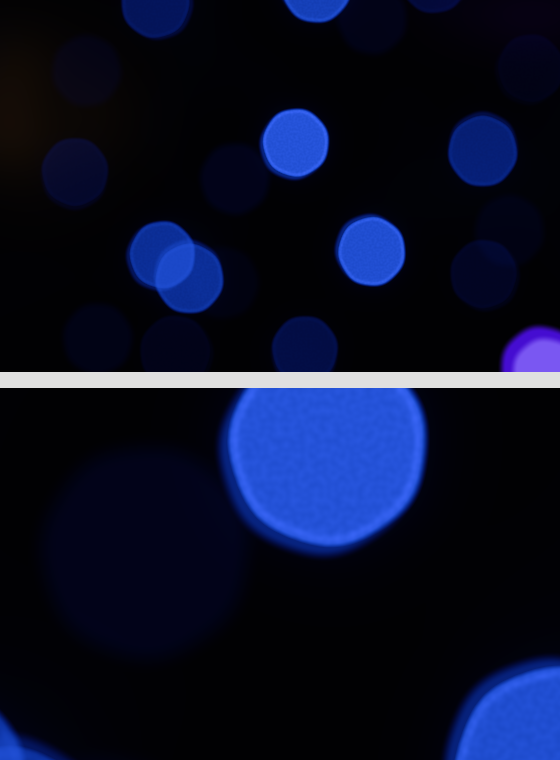
Top: the whole. Bottom: its middle third, enlarged.
Reproduce this background procedurally as a WebGL 2 fragment shader.

```glsl
#version 300 es
precision highp float;

uniform vec2 u_resolution;
out vec4 fragColor;

const float GOLDEN_ANGLE = 2.39996;
const vec2 SPREAD_STEP = vec2(0.7549, 0.5698);
const float DISC_RADIUS = 0.092;
const int LIGHT_COUNT = 13;
const int FAINT_COUNT = 6;

const vec3 NIGHT = vec3(0.004, 0.004, 0.012);
const vec3 BLUE_HAZE = vec3(0.0, 0.006, 0.03);
const vec3 AMBER_GLOW = vec3(0.095, 0.055, 0.014);
const vec3 VIOLET_GLOW = vec3(0.02, 0.0, 0.06);
const vec3 VIOLET_RIM = vec3(0.27, 0.05, 0.82);
const vec3 VIOLET_CORE = vec3(0.48, 0.34, 0.95);

float hash(float n) {
    return fract(sin(n * 91.345 + 4.7) * 4375.85);
}

vec2 randomGradient(vec2 cell) {
    float angle = 6.28318 * hash(dot(cell, vec2(1.271, 3.117)));
    return vec2(cos(angle), sin(angle));
}

float gradientNoise(vec2 p) {
    vec2 i = floor(p), f = fract(p);
    vec2 w = f * f * f * (f * (f * 6.0 - 15.0) + 10.0);
    vec2 e = vec2(1.0, 0.0);
    float low = mix(dot(randomGradient(i), f),
                    dot(randomGradient(i + e.xy), f - e.xy), w.x);
    float high = mix(dot(randomGradient(i + e.yx), f - e.yx),
                     dot(randomGradient(i + e.xx), f - e.xx), w.x);
    return mix(low, high, w.y);
}

// Signed distance to a slightly tall disc with faint aperture-blade corners
float apertureDistance(vec2 p, float radius, float phase) {
    p.y *= 0.97;
    float blades = cos(7.0 * atan(p.y, p.x) + phase);
    return length(p) - radius * (1.0 + 0.01 * blades);
}

float coverage(float d, float softness) {
    return 1.0 - smoothstep(-softness, softness, d);
}

float glow(vec2 p, vec2 size) {
    vec2 q = p / size;
    return exp(-dot(q, q));
}

float screenBlend(float a, float b) {
    return a + b - a * b;
}

// Defocused light: textured body, thin bright rim, dim displaced fringe
float bokeh(vec2 p, float radius, float level, float seed) {
    float phase = 6.28318 * hash(seed);
    vec2 fringeShift = 0.009 * vec2(cos(phase), sin(phase));
    float d = apertureDistance(p, radius, phase);
    float fringe = apertureDistance(p - fringeShift, radius, phase);
    float rim = exp(-pow((d + 0.008) / 0.004, 2.0));
    float grain = gradientNoise(p * 150.0 + seed * 17.0);
    float shade = 0.96 - 0.7 * dot(p, fringeShift) / 0.09 + 0.1 * rim + 0.05 * grain;
    float body = shade * coverage(d, 0.005);
    float halo = 0.5 * coverage(fringe, 0.006) + 0.06 * exp(-max(d, 0.0) / 0.02);
    return level * max(body, halo);
}

// Dark navy to bright cobalt
vec3 blueRamp(float level) {
    return vec3(0.02 * level + 0.14 * pow(level, 4.0),
                0.34 * pow(level, 1.6),
                0.87 * level);
}

// Light positions spiral outwards, dimming as they go
vec2 spiralOffset(float n) {
    float angle = GOLDEN_ANGLE * (n - 1.0) - 0.96;
    return 0.356 * pow(n, 0.25) * vec2(cos(angle), sin(angle));
}

float lightLevel(float n) {
    return 1.0 / (1.0 + pow(n / 4.2, 2.3));
}

float blueLights(vec2 p, vec2 canvas) {
    vec2 centre = canvas * vec2(0.528, 0.616);
    float total = 0.0;
    for (int i = 0; i < LIGHT_COUNT; i++) {
        float n = float(i);
        float radius = DISC_RADIUS + 0.008 * (hash(n + 30.0) - 0.5);
        vec2 offset = p - centre - spiralOffset(n);
        total = screenBlend(total, bokeh(offset, radius, lightLevel(n), n));
    }
    // Companion overlapping the third light
    vec2 paired = p - centre - spiralOffset(3.0) - vec2(0.073, -0.063);
    total = screenBlend(total, bokeh(paired, DISC_RADIUS, 0.67, 21.0));
    // Barely visible discs
    for (int i = 0; i < FAINT_COUNT; i++) {
        float n = float(i);
        vec2 spot = canvas * fract(vec2(0.4, 0.24) + n * SPREAD_STEP);
        float d = apertureDistance(p - spot, DISC_RADIUS, n);
        float level = 0.05 + 0.05 * hash(n + 50.0);
        total = screenBlend(total, level * coverage(d, 0.014));
    }
    return total;
}

void main() {
    vec2 p = gl_FragCoord.xy / u_resolution.y;
    vec2 canvas = vec2(u_resolution.x / u_resolution.y, 1.0);

    // Dark backdrop with soft stray light
    float haze = gradientNoise(p * 3.0 + 5.0);
    vec3 colour = NIGHT + BLUE_HAZE * max(haze, 0.0);
    colour += AMBER_GLOW * (1.0 + haze) * glow(p - canvas * vec2(0.06, 0.7), vec2(0.2, 0.19));
    colour += VIOLET_GLOW * glow(p - canvas * vec2(0.95, 0.96), vec2(0.22, 0.1));

    colour += blueRamp(blueLights(p, canvas));

    // Violet light in the lower corner
    vec2 corner = p - vec2(canvas.x - 0.05, 0.01);
    float rim = coverage(apertureDistance(corner, 0.108, 0.0), 0.012);
    float core = coverage(apertureDistance(corner - vec2(0.012, -0.012), 0.088, 0.0), 0.012);
    colour = mix(colour, mix(VIOLET_RIM, VIOLET_CORE, core), rim);

    fragColor = vec4(clamp(colour, 0.0, 1.0), 1.0);
}
```
